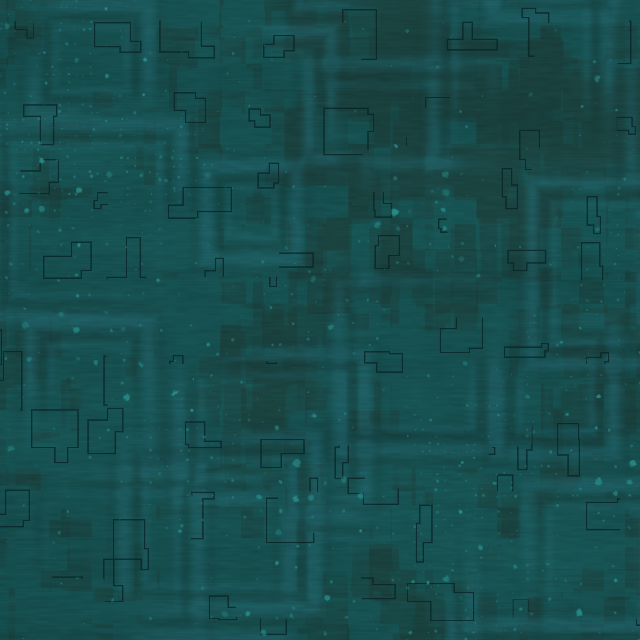
Reproduce this texture procedurally as a Shadertoy shader.

```glsl
float hash(vec2 p) {
    return fract(sin(dot(p, vec2(127.1, 311.7))) * 43758.5453);
}

vec2 hash2(vec2 p) {
    return vec2(hash(p), hash(p + 37.3));
}

// Value noise; a small blend gives flat blocks, 0.5 gives smooth hills
float noise(vec2 p, float blend) {
    vec2 cell = floor(p);
    vec2 f = smoothstep(0.5 - blend, 0.5 + blend, fract(p));
    float low = mix(hash(cell), hash(cell + vec2(1, 0)), f.x);
    float high = mix(hash(cell + vec2(0, 1)), hash(cell + vec2(1, 1)), f.x);
    return mix(low, high, f.y);
}

float box(vec2 p, vec2 halfSize) {
    vec2 d = abs(p) - halfSize;
    return max(d.x, d.y);
}

float ridge(float d, float width) {
    return exp(-d * d / (width * width));
}

// Overlapping rectangular blocks of several sizes
float blockPatches(vec2 p) {
    float sum = 0.35 * noise(p * 5.0 + 3.0, 0.5);
    for (int i = 0; i < 5; i++) {
        float k = float(i);
        vec2 scale = vec2(10.0 + 5.0 * k, 8.0 + 4.0 * mod(k * 3.0, 5.0));
        sum += 0.13 * noise(p * scale + k * 17.3, 0.03);
    }
    return sum;
}

// Blurred nested frames: x is the light part, y the dark part
vec2 softFrames(vec2 p) {
    vec2 glow = vec2(0);
    vec2 home = floor(p * 4.0);
    for (int y = -1; y <= 1; y++)
    for (int x = -1; x <= 1; x++) {
        vec2 id = home + vec2(x, y);
        vec2 center = (id + 0.25 + 0.5 * hash2(id + 5.0)) / 4.0;
        float d = box(p - center, 0.07 + 0.085 * hash2(id + 71.0));
        float fade = smoothstep(0.15, 0.65, noise(p * 6.0 + id * 9.1, 0.5));
        float light = ridge(d, 0.011) + 0.6 * ridge(d + 0.034, 0.007);
        float dark = ridge(d + 0.02, 0.007) + 0.5 * ridge(d - 0.02, 0.008);
        glow += fade * vec2(light, dark);
    }
    return min(glow, vec2(1.3));
}

// Distance to the stepped outline around joined boxes
float circuitOutline(vec2 p) {
    float d = 1.0;
    vec2 home = floor(p * 8.0);
    for (int y = -1; y <= 1; y++)
    for (int x = -1; x <= 1; x++) {
        vec2 id = home + vec2(x, y);
        vec2 q = p - (id + 0.15 + 0.7 * hash2(id + 11.0)) / 8.0;
        vec2 size = 0.007 + 0.032 * pow(hash2(id + 23.0), vec2(1.5));
        vec2 arm = 0.005 + 0.035 * pow(hash2(id + 47.0), vec2(2.0));
        vec2 corner = size * sign(hash2(id + 59.0) - 0.5);
        d = min(d, box(q, size));
        d = min(d, box(q - corner, arm));
    }
    return abs(d);
}

// Scattered ragged flecks, gathered in clusters
float flecks(vec2 p, float scale, float pixel) {
    vec2 id = floor(p * scale);
    vec2 q = fract(p * scale) - 0.3 - 0.4 * hash2(id + 3.0);
    float cluster = smoothstep(0.4, 0.9, noise(p * 4.5 + 8.0, 0.5));
    float present = step(hash(id + 19.0), 0.03 + 0.35 * cluster);
    float radius = 0.05 + 0.17 * pow(hash(id + 29.0), 3.0);
    float rag = 0.12 * (noise(p * scale * 7.0, 0.5) - 0.5);
    float edge = 0.04 + pixel * scale * 0.5;
    float shape = 1.0 - smoothstep(radius - edge, radius + edge, length(q) + rag);
    return present * shape * (0.35 + 0.65 * hash(id + 41.0));
}

void mainImage(out vec4 fragColor, in vec2 fragCoord) {
    vec2 p = fragCoord / iResolution.y;
    float pixel = 1.0 / iResolution.y;
    vec3 color = vec3(0.088, 0.315, 0.315);

    // Dim olive blocks in two steps
    float blocks = blockPatches(p);
    float dim = 0.55 * smoothstep(0.49, 0.53, blocks) + 0.45 * smoothstep(0.57, 0.61, blocks);
    color = mix(color, vec3(0.1, 0.255, 0.243), dim);

    // Blue frames with dark grooves
    vec2 frames = softFrames(p);
    color = mix(color, vec3(0.125, 0.375, 0.405), 0.62 * min(frames.x, 1.0));
    color = mix(color, vec3(0.085, 0.235, 0.235), 0.4 * min(frames.y, 1.0));

    // Brushed horizontal grain and wide soft bands
    float grain = noise(p * vec2(28, 420), 0.5) + noise(p * vec2(60, 210) + 7.0, 0.5) - 1.0;
    float bands = noise(p * vec2(2.5, 16), 0.5) - 0.5;
    color *= 1.0 + 0.08 * grain + 0.12 * bands;

    // Thin broken circuit lines
    float line = 1.0 - smoothstep(0.0004, 0.0007 + 0.6 * pixel, circuitOutline(p));
    float kept = smoothstep(0.28, 0.36, noise(p * 15.0 + 31.0, 0.1));
    color = mix(color, vec3(0.03, 0.13, 0.14), 0.75 * line * kept);

    // Bright cyan flecks
    float fleck = max(flecks(p, 38.0, pixel), 0.7 * flecks(p + 0.37, 85.0, pixel));
    color = mix(color, vec3(0.16, 0.6, 0.59), 0.8 * fleck);

    fragColor = vec4(color, 1.0);
}
```
